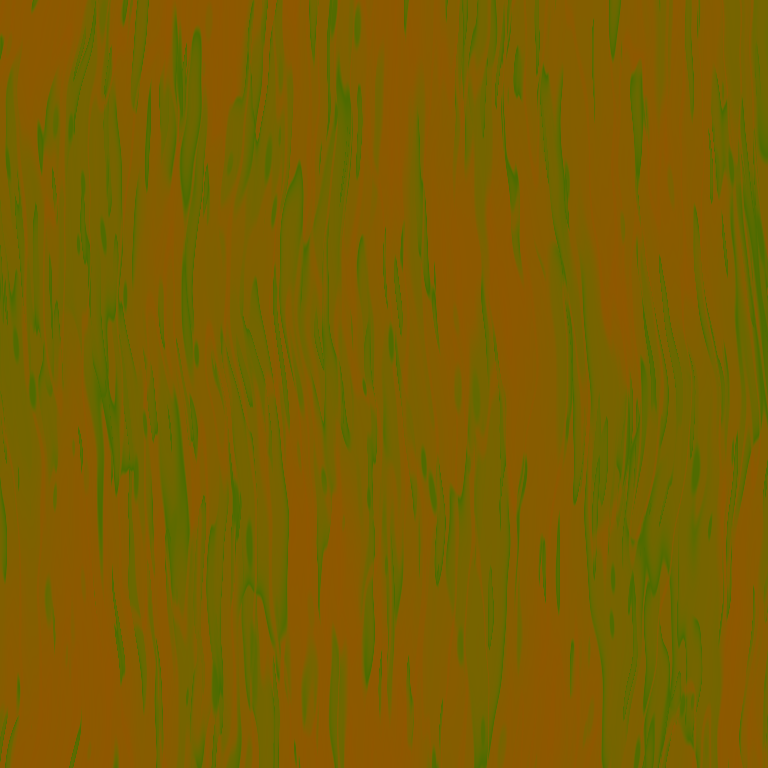
Reproduce this texture procedurally as a three.js fragment shader.

```glsl
// Weathered bark: long upright fibres in rust orange, olive and moss green.
// Stretched gradient noise, bent by layered sines, is cut into strands with
// dark rims; stretched cellular noise adds small dark slivers between them.
varying vec2 vUv;

vec2 hash2(vec2 cell) {
  vec2 k = vec2(dot(cell, vec2(127.1, 311.7)), dot(cell, vec2(269.5, 183.3)));
  return fract(sin(k) * 43758.55);
}

float cornerSlope(vec2 cell, vec2 offset) {
  return dot(hash2(cell) * 2.0 - 1.0, offset);
}

// Gradient noise, about -0.9 to 0.9
float gradientNoise(vec2 p) {
  vec2 i = floor(p);
  vec2 f = fract(p);
  vec2 u = f * f * f * (f * (f * 6.0 - 15.0) + 10.0);
  vec2 e = vec2(1.0, 0.0);
  float low = mix(cornerSlope(i, f), cornerSlope(i + e, f - e), u.x);
  float high = mix(cornerSlope(i + e.yx, f - e.yx),
                   cornerSlope(i + e.xx, f - e.xx), u.x);
  return 1.9 * mix(low, high, u.y);
}

float layeredNoise(vec2 p) {
  return gradientNoise(p) + 0.4 * gradientNoise(p * vec2(2.3, 1.7) + 17.3);
}

// Sway of the fibres, plus ragged shifts along their length
vec2 bendGrain(vec2 p) {
  float sway = 0.014 * cos(6.0 * (p.y - 0.28) + 0.8 * sin(5.0 * p.x));
  sway += 0.003 * sin(13.0 * p.y + 9.0 * p.x);
  sway += 0.01 * gradientNoise(p * vec2(5.0, 3.5) + 4.7);
  sway += 0.004 * gradientNoise(p * vec2(19.0, 11.0) + 31.0);
  float slide = 0.1 * gradientNoise(p * vec2(13.0, 1.3) + 8.1);
  return vec2(p.x - sway, p.y + slide);
}

// Greenness of strands: olive inside, edges crisp and dark or soft and faded
float strands(vec2 p, vec2 density, float threshold, float body, float rimGain) {
  vec2 q = p * density;
  float depth = layeredNoise(q) - threshold;
  float crisp = smoothstep(-0.3, 0.2, gradientNoise(q * vec2(0.9, 1.1) + 53.0));
  float inside = smoothstep(0.0, mix(0.5, 0.07, crisp), depth);
  float rim = exp(-9.0 * max(depth - 0.06, 0.0)) * crisp;
  return inside * (body + rimGain * rim);
}

// Scattered narrow lens shapes, one per occupied cell
float slivers(vec2 p, vec2 density, float share) {
  vec2 q = p * density;
  vec2 home = floor(q);
  float cover = 0.0;
  for (int y = -1; y <= 1; y++) {
    for (int x = -1; x <= 1; x++) {
      vec2 cell = home + vec2(float(x), float(y));
      vec2 chance = hash2(cell + 91.0);
      vec2 away = q - cell - hash2(cell);
      float radius = mix(0.2, 0.6, chance.y);
      float lens = 1.0 - smoothstep(radius * 0.45, radius, length(away));
      cover = max(cover, lens * step(chance.x, share));
    }
  }
  return cover;
}

// Rust orange at 0, olive midway, moss green at 1
vec3 barkColor(float green) {
  float red = 0.565 - 0.28 * green;
  float leaf = 0.34 + 0.18 * green - 0.1 * green * green;
  return vec3(red, leaf, 0.0);
}

void main() {
  vec2 grain = bendGrain(vUv);

  // Broad patches and faint fibres
  float region = layeredNoise(grain * vec2(7.0, 1.7) + 2.6);
  float fibre = gradientNoise(grain * vec2(75.0, 4.0));
  fibre += 0.6 * gradientNoise(grain * vec2(150.0, 7.0) + 12.0);
  float green = max(0.14 + 0.26 * region, 0.04);

  // Strands of three widths, denser in the green patches
  float threshold = 0.06 - 0.36 * region;
  float wide = strands(grain, vec2(20.0, 1.9), threshold, 0.35, 0.62);
  float narrow = strands(grain + 3.7, vec2(40.0, 3.0), threshold + 0.18, 0.38, 0.64);
  float thin = strands(grain + 9.2, vec2(72.0, 4.4), threshold + 0.42, 0.5, 0.5);
  green = max(green, max(wide, max(narrow, thin)));

  // Thin orange ridges outline and split the strands
  float crest = abs(layeredNoise(grain * vec2(25.0, 2.1) + 71.0));
  green *= 1.0 - 0.6 * (1.0 - smoothstep(0.02, 0.1, crest));

  // Dark slivers gather where strands are present
  float gather = smoothstep(-0.3, 0.25, region);
  float sliver = slivers(grain, vec2(95.0, 14.0), 0.07) * mix(0.2, 1.0, gather);
  green = mix(green, 0.95, 0.9 * sliver);

  green = clamp(green + 0.035 * fibre, 0.0, 1.0);
  gl_FragColor = vec4(barkColor(green), 1.0);
}
```
